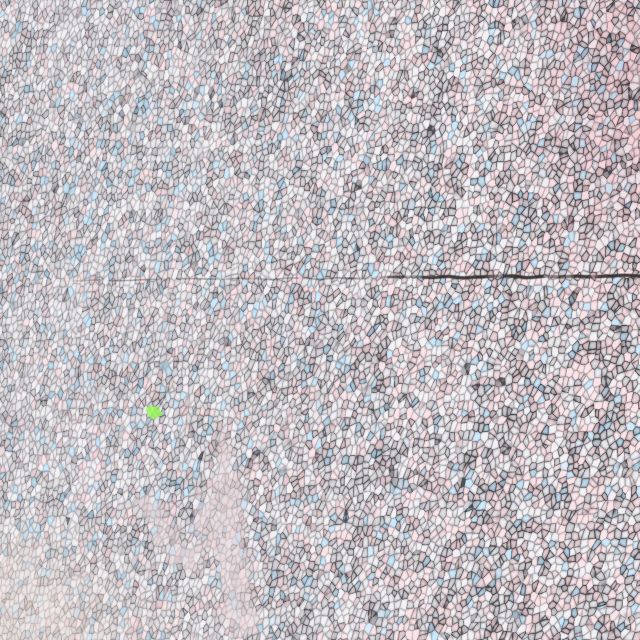
Write a Shadertoy shader that draws this texture.

```glsl
// Pale speckled granite paving with a cracked joint, worn pink patches and a small leaf.

const vec2  GRAIN_COUNT   = vec2(150.0, 83.0); // grains across and up the canvas
const float GRAIN_GROWTH  = 25.0;              // widening of grains to the right
const float GRAIN_LEAN    = 0.18;
const float GAP_FALLOFF   = 0.30;              // softness of the dark gaps
const float GAP_WEIGHT    = 0.60;              // gap shading against grain tone
const float CONTRAST_LEFT  = 1.30;
const float CONTRAST_RIGHT = 1.75;
const float TONE_CURVE    = 0.47;
const vec3  DARK_STONE    = vec3(0.365, 0.355, 0.375);
const vec3  LIGHT_STONE   = vec3(0.955, 0.945, 0.960);
const vec3  BLUE_TINT     = vec3(0.84, 0.97, 1.03);
const vec3  PINK_TINT     = vec3(1.03, 0.95, 0.95);
const vec3  WORN_PINK     = vec3(0.90, 0.835, 0.845);
const vec3  WARM_STONE    = vec3(0.93, 0.87, 0.84);
const vec3  CRACK_COLOR   = vec3(0.19, 0.17, 0.16);
const vec3  LEAF_COLOR    = vec3(0.61, 0.93, 0.40);
const vec2  LEAF_CENTER   = vec2(0.240, 0.357);

vec3 hash3(vec2 p) {
    vec3 q = fract(p.xyx * vec3(0.1031, 0.1030, 0.0973));
    q += dot(q, q.yxz + 33.33);
    return fract((q.xxy + q.yzz) * q.zyx);
}

float noise(vec2 p) {
    vec2 i = floor(p), f = fract(p);
    f = f * f * (3.0 - 2.0 * f);
    float low  = mix(hash3(i).x, hash3(i + vec2(1, 0)).x, f.x);
    float high = mix(hash3(i + vec2(0, 1)).x, hash3(i + vec2(1, 1)).x, f.x);
    return mix(low, high, f.y);
}

float segment(vec2 p, vec2 a, vec2 b) {
    vec2 d = b - a;
    return length(p - a - d * clamp(dot(p - a, d) / dot(d, d), 0.0, 1.0));
}

// Soft mask that is 1 inside a shape of the given radius
float inside(float dist, float radius, float blur) {
    return 1.0 - smoothstep(radius - blur, radius + blur, dist);
}

// Leaning Voronoi grains: x = distance to the gap, yz = random values of the grain
vec3 grains(vec2 p) {
    float x = p.x - GRAIN_LEAN * p.y;
    vec2 g = vec2(x * (GRAIN_COUNT.x - GRAIN_GROWTH * x), p.y * GRAIN_COUNT.y);
    vec2 cell = floor(g);
    float nearest = 9.0, second = 9.0;
    vec2 traits = vec2(0.0);
    for (int j = -1; j <= 1; j++)
    for (int i = -1; i <= 1; i++) {
        vec2 c = cell + vec2(i, j);
        float d = length(c + hash3(c + 400.0).xy - g);
        if (d < nearest) {
            second = nearest;
            nearest = d;
            traits = hash3(c + 731.0).xy;
        } else {
            second = min(second, d);
        }
    }
    return vec3(second - nearest, traits);
}

vec3 stone(vec2 p) {
    vec3 grain = grains(p);
    float right = smoothstep(0.1, 1.0, p.x);
    float body = 1.0 - exp(-grain.x / GAP_FALLOFF);
    float tone = mix(grain.y, body, GAP_WEIGHT) - 0.5;
    tone = 0.5 + tone * mix(CONTRAST_LEFT, CONTRAST_RIGHT, right);
    tone += 0.12 * (noise(p * 9.0) - 0.5);
    tone = pow(clamp(tone, 0.0, 1.0), TONE_CURVE);
    vec3 color = mix(DARK_STONE - 0.06 * right, LIGHT_STONE, tone);

    // Blue and pink mineral grains
    color *= mix(vec3(1.0), BLUE_TINT, smoothstep(0.88, 0.94, grain.z));
    float pinkShare = 0.12 + 0.25 * right;
    color *= mix(vec3(1.0), PINK_TINT, 1.0 - step(pinkShare, grain.z));
    float rosyCorner = smoothstep(0.75, 1.0, p.x) * smoothstep(0.4, 0.9, p.y);
    return color * mix(vec3(1.0), vec3(0.97, 0.91, 0.92), rosyCorner);
}

vec3 paving(vec2 p) {
    vec3 color = stone(p);

    // Worn patches with ragged edges
    float ragged = 0.022 * (noise(p * 45.0) - 0.5) + 0.012 * (noise(p * 130.0) - 0.5);
    float taper = mix(0.026, 0.006, smoothstep(0.16, 0.35, p.y));
    float worn = inside(segment(p, vec2(0.345, 0.33), vec2(0.37, 0.03)) + ragged, taper, 0.012);
    worn = max(worn, inside(segment(p, vec2(0.23, 0.21), vec2(0.30, 0.12)) + ragged, 0.017, 0.012));
    worn = max(worn, inside(segment(p, vec2(0.30, 0.12), vec2(0.34, 0.24)) + ragged, 0.015, 0.012));
    worn = max(worn, 0.7 * inside(segment(p, vec2(0.495, 0.35), vec2(0.495, 0.39)), 0.005, 0.004));
    color = mix(color, WORN_PINK, 0.55 * worn);
    float warm = 1.0 - smoothstep(0.08, 0.30, length(p * vec2(1.0, 1.3)) + 2.0 * ragged);
    color = mix(color, WARM_STONE, 0.42 * warm);

    // Broken joint, deeper to the right
    float joint = 0.561 + 0.008 * p.x + 0.003 * (noise(vec2(p.x * 40.0, 3.0)) - 0.5);
    float depth = smoothstep(0.08, 0.16, p.x) * mix(0.45, 0.9, smoothstep(0.5, 0.7, p.x));
    depth *= smoothstep(0.05, 0.55, noise(vec2(p.x * 55.0, 8.0)) + 0.25 * p.x);
    float width = mix(0.0010, 0.0026, smoothstep(0.45, 0.75, p.x));
    color = mix(color, CRACK_COLOR, depth * inside(abs(p.y - joint), width, 0.0015));

    // Leaf
    float leaf = length((p - LEAF_CENTER) * vec2(0.85, 1.1)) + 0.008 * (noise(p * 150.0) - 0.5);
    return mix(color, LEAF_COLOR * (0.9 + 0.2 * noise(p * 210.0)), inside(leaf, 0.010, 0.002));
}

void mainImage(out vec4 fragColor, in vec2 fragCoord) {
    // Four samples per pixel smooth the grain edges
    vec3 color = vec3(0.0);
    for (int k = 0; k < 4; k++) {
        vec2 offset = vec2(k % 2, k / 2) * 0.5 - 0.25;
        color += paving((fragCoord + offset) / iResolution.xy);
    }
    fragColor = vec4(clamp(color * 0.25, 0.0, 1.0), 1.0);
}
```
